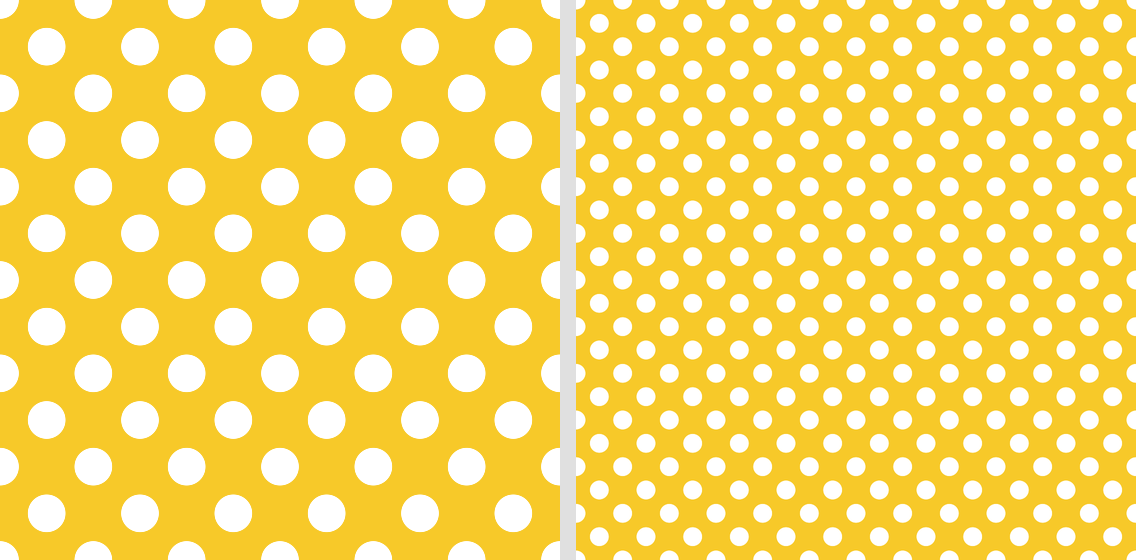
Left: one tile. Right: repeated 2 by 2.
Give the GLSL for this pattern, as a WebGL 1 fragment shader.

```glsl
precision highp float;
// Staggered white polka dots on a flat golden yellow ground.

uniform vec2 u_resolution;

const float REPEATS = 6.0;      // lattice cells across and down
const float DOT_RADIUS = 0.202; // in cell widths
const float EDGE_PIXELS = 1.0;  // width of the smoothed rim
const vec3 GROUND_COLOR = vec3(0.97, 0.79, 0.16);
const vec3 DOT_COLOR = vec3(1.0);

// Distance from p to the nearest point of the unit lattice
float latticeDistance(vec2 p) {
  return length(fract(p + 0.5) - 0.5);
}

// Signed distance to dots at the cell corners and cell centres
float dotsDistance(vec2 p) {
  return min(latticeDistance(p), latticeDistance(p + 0.5)) - DOT_RADIUS;
}

void main() {
  vec2 cell = gl_FragCoord.xy / u_resolution * REPEATS;
  float halfEdge = 0.5 * EDGE_PIXELS * REPEATS / min(u_resolution.x, u_resolution.y);

  // Blend across the rim of each dot
  float coverage = 1.0 - smoothstep(-halfEdge, halfEdge, dotsDistance(cell));
  gl_FragColor = vec4(mix(GROUND_COLOR, DOT_COLOR, coverage), 1.0);
}
```
